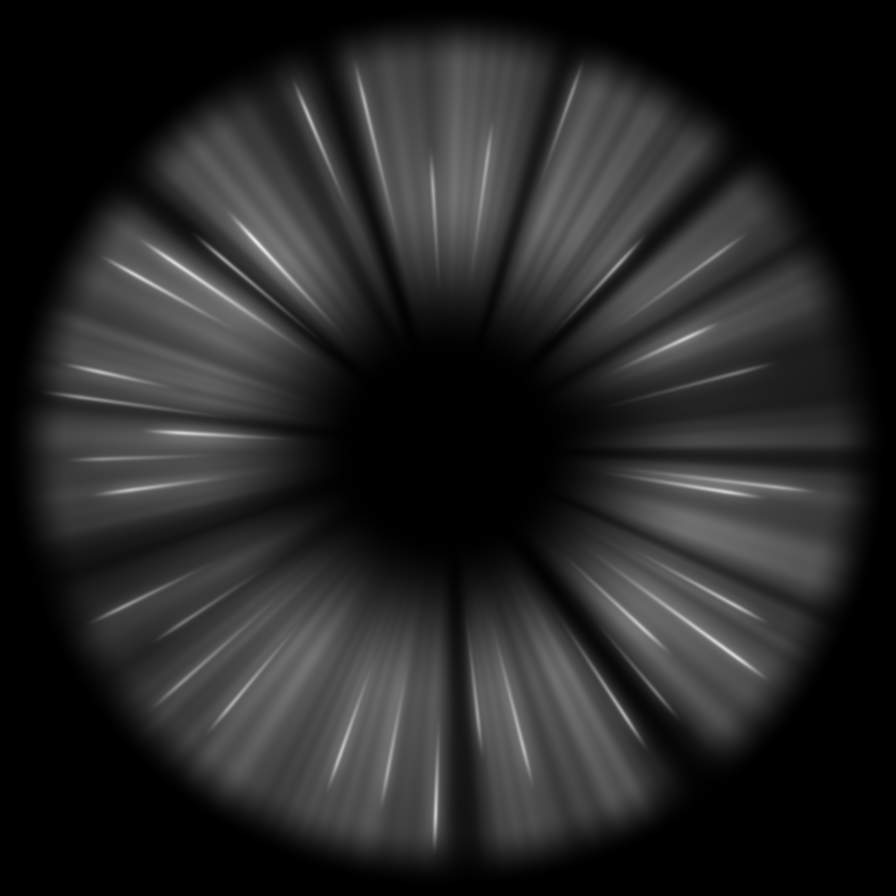
This background is drawn by a Shadertoy shader. Its source:

```glsl
// Grey radial light burst: soft ray sectors and thin bright streaks around a dark core.

const float TAU = 6.2831853;
const float CORE_START = 0.10;    // radius where light begins
const float CORE_END = 0.285;     // radius of full light
const float RIM_START = 0.425;    // radius where the disc begins to fade
const float RIM_END = 0.492;
const float RAY_LEVEL = 0.38;
const float STREAK_COUNT = 34.0;
const float STREAK_WIDTH = 0.0024;
const float STREAK_LEVEL = 0.42;
const float HALO_WIDTH = 0.010;
const float HALO_LEVEL = 0.10;

// Dark sectors: direction in degrees, half width in degrees, depth
const int GAP_COUNT = 14;
const vec3 GAPS[GAP_COUNT] = vec3[GAP_COUNT](
    vec3(11.0, 11.0, 0.62), vec3(-2.0, 2.5, 0.60), vec3(30.0, 3.0, 0.50),
    vec3(45.0, 3.5, 0.80), vec3(73.0, 2.5, 0.70), vec3(108.0, 3.5, 0.85),
    vec3(117.0, 3.5, 0.55), vec3(140.0, 3.0, 0.78), vec3(173.0, 3.0, 0.60),
    vec3(198.0, 8.0, 0.72), vec3(214.0, 6.0, 0.50), vec3(273.0, 4.0, 0.75),
    vec3(307.0, 5.0, 0.90), vec3(336.0, 2.0, 0.50));

float hash(float n) {
    return fract(sin(n * 12.9898 + 4.137) * 4375.85);
}

float bell(float x) {
    return exp(-x * x);
}

// Signed shortest turn between two directions in degrees
float turn(float a, float b) {
    return mod(a - b + 180.0, 360.0) - 180.0;
}

// Broad sectors cut by dark gaps
float sectors(float degreesAround) {
    float light = 1.0;
    for (int i = 0; i < GAP_COUNT; i++) {
        vec3 gap = GAPS[i];
        light *= 1.0 - gap.z * bell(turn(degreesAround, gap.x) / gap.y);
    }
    return light;
}

// Fine radial fibres from whole-number angular waves
float fibres(float angle, float radius) {
    float wave = 0.09 * sin(angle * 17.0 + 1.3);
    wave += 0.08 * sin(angle * 31.0 + 2.0 * sin(angle * 7.0));
    wave += 0.055 * sin(angle * 59.0 + 2.5 * sin(angle * 11.0));
    wave += 0.03 * sin(angle * 113.0 + 3.0 * sin(angle * 13.0));
    return 0.9 + wave * smoothstep(0.08, 0.3, radius);
}

// Uneven streak directions: slow waves plus a stepped clustering
float streakDirection(float index) {
    float turnFraction = index / STREAK_COUNT;
    float drift = 7.0 + 10.0 * cos(TAU * (turnFraction - 0.294));
    drift += 6.0 * cos(TAU * (2.0 * turnFraction - 0.559));
    drift += 12.0 * (0.5 - fract((index - 0.2) / 4.55));
    return 360.0 * turnFraction + drift;
}

// Thin streaks that brighten outward to a pointed tip
float streaks(float degreesAround, float radius) {
    float light = 0.0;
    for (float i = 0.0; i < STREAK_COUNT; i++) {
        float offset = turn(degreesAround, streakDirection(i));
        if (abs(offset) > 45.0) continue;
        float tip = mix(0.33, 0.47, hash(i));
        float start = max(0.155, tip - mix(0.15, 0.28, hash(i + 51.0)));
        float along = smoothstep(start, tip - 0.02, radius);
        along *= 1.0 - smoothstep(tip - 0.055, tip, radius);
        float across = radius * sin(radians(offset));
        float strength = mix(0.55, 1.2, hash(i + 93.0));
        float line = STREAK_LEVEL * bell(across / STREAK_WIDTH);
        float halo = HALO_LEVEL * bell(across / HALO_WIDTH);
        light += strength * along * (line + halo);
    }
    return light;
}

void mainImage(out vec4 fragColor, in vec2 fragCoord) {
    vec2 p = (fragCoord - 0.5 * iResolution.xy) / min(iResolution.x, iResolution.y);
    float radius = length(p);
    float angle = atan(p.y, p.x + 1e-6);
    float degreesAround = degrees(angle);

    // Dark core and soft outer rim
    float disc = smoothstep(CORE_START, CORE_END, radius);
    disc *= 1.0 - smoothstep(RIM_START, RIM_END, radius);
    float falloff = mix(1.06, 0.80, smoothstep(0.27, 0.46, radius));

    float rays = RAY_LEVEL * disc * falloff * sectors(degreesAround) * fibres(angle, radius);
    float light = rays + streaks(degreesAround, radius);
    fragColor = vec4(vec3(clamp(light, 0.0, 1.0)), 1.0);
}
```
